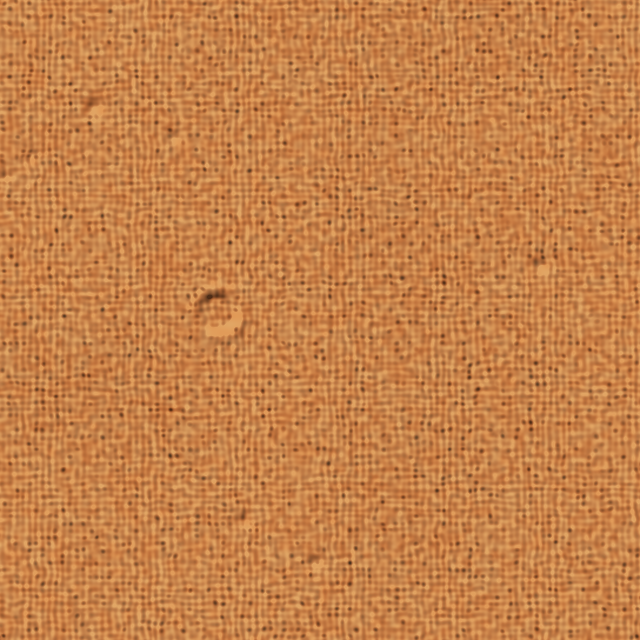
A WebGL 1 fragment shader for this texture:

```glsl
precision highp float;
// Fine beaded ochre surface with dark pits, a shallow crater and small dents.
uniform vec2 u_resolution;

#define BEADS 96.0          // beads across the canvas
#define GRAIN 118.0         // grain cells across the canvas
#define BEATS 6.4           // bands where the bead rows fade
#define BEAD_CONTRAST vec2(0.20, 0.145)   // columns, rows
#define GRAIN_CONTRAST 0.72
#define PIT_DEPTH 0.95
#define CRATER vec3(0.342, 0.511, 0.034)  // centre and radius
#define DENT_SIZE 0.010
#define LIGHT_DIR vec2(0.5, -0.866)       // direction in which slopes brighten

const float TAU = 6.2831853;
const vec3 UMBER = vec3(0.58, 0.35, 0.19);
const vec3 OCHRE = vec3(0.755, 0.472, 0.262);
const vec3 SAND  = vec3(0.86, 0.60, 0.35);

float hash(vec2 p) {
  vec3 q = fract(p.xyx * 0.1031);
  q += dot(q, q.yzx + 33.33);
  return fract((q.x + q.y) * q.z);
}

float noise(vec2 p) {
  vec2 i = floor(p);
  vec2 f = fract(p);
  f *= f * (3.0 - 2.0 * f);
  return mix(mix(hash(i), hash(i + vec2(1.0, 0.0)), f.x),
             mix(hash(i + vec2(0.0, 1.0)), hash(i + 1.0), f.x), f.y);
}

// Fine noise without its broad part: each spot less its neighbours.
float grain(vec2 p) {
  vec2 e = vec2(1.0, 0.0);
  float around = noise(p + e) + noise(p - e) + noise(p + e.yx) + noise(p - e.yx);
  return noise(p) - 0.25 * around;
}

// Rows and columns of beads, fading in regular bands.
float beads(vec2 p, vec2 uv) {
  vec2 strength = 0.72 - 0.28 * cos(TAU * BEATS * (uv - 0.306));
  return dot(BEAD_CONTRAST * strength, cos(TAU * p));
}

// Soft dark holes in the gaps between beads, few of them deep.
float pits(vec2 p) {
  vec2 cell = floor(p);
  vec2 shift = vec2(hash(cell + 17.0), hash(cell + 43.0)) - 0.5;
  float d = length(fract(p) - 0.5 - 0.2 * shift);
  float depth = pow(hash(cell + 71.0), 5.0);
  return depth * (1.0 - smoothstep(0.05, 0.52, d));
}

// Broken crater rim, shaded on its inner wall.
float crater(vec2 uv) {
  vec2 d = uv - CRATER.xy;
  float r = length(d);
  float inner = (r - CRATER.z * 0.88) / 0.0075;
  float outer = (r - CRATER.z * 1.3) / 0.006;
  float wall = exp(-inner * inner) - 0.35 * exp(-outer * outer);
  float slope = dot(d / max(r, 0.001), LIGHT_DIR);
  return wall * slope * (0.35 + 0.9 * noise(uv * 75.0));
}

// A few scattered dents, dark on one side and light on the other.
float dents(vec2 uv) {
  float shade = 0.0;
  for (int i = 0; i < 7; i++) {
    float id = float(i);
    vec2 centre = vec2(hash(vec2(id, 5.0)), hash(vec2(id, 29.0)));
    float size = DENT_SIZE * (0.6 + 0.7 * hash(vec2(id, 61.0)));
    vec2 d = (uv - centre) / size;
    shade += dot(d, LIGHT_DIR) * exp(-dot(d, d));
  }
  return shade;
}

vec3 palette(float tone) {
  vec3 color = mix(UMBER, OCHRE, clamp(tone / 0.6, 0.0, 1.0));
  color = mix(color, SAND, clamp((tone - 0.6) / 0.4, 0.0, 1.2));
  return color * (1.0 + 0.6 * clamp(tone, -0.8, 0.0));
}

void main() {
  vec2 uv = gl_FragCoord.xy / u_resolution;

  // Uneven bead lattice
  vec2 warp = vec2(noise(uv * 48.0), noise(uv * 48.0 + 90.0)) - 0.5;
  vec2 lattice = uv * BEADS + 0.5 * warp;

  // Grain on a turned grid, so that it crosses the bead rows
  vec2 turned = mat2(0.8, 0.6, -0.6, 0.8) * uv * GRAIN + 150.0;

  // Relief and grain combined into one tone
  float tone = 0.73 + beads(lattice, uv);
  tone += GRAIN_CONTRAST * grain(turned);
  tone += 0.07 * (noise(uv * 5.0 + 3.0) - 0.5);
  tone -= PIT_DEPTH * pits(lattice);
  tone += 1.5 * crater(uv) + 1.5 * dents(uv);

  // Small drift between redder and paler ochre
  float drift = noise(uv * 75.0 + 210.0) - 0.5;
  vec3 color = palette(tone) + drift * vec3(0.0, 0.06, 0.065);
  gl_FragColor = vec4(clamp(color, 0.0, 1.0), 1.0);
}
```
